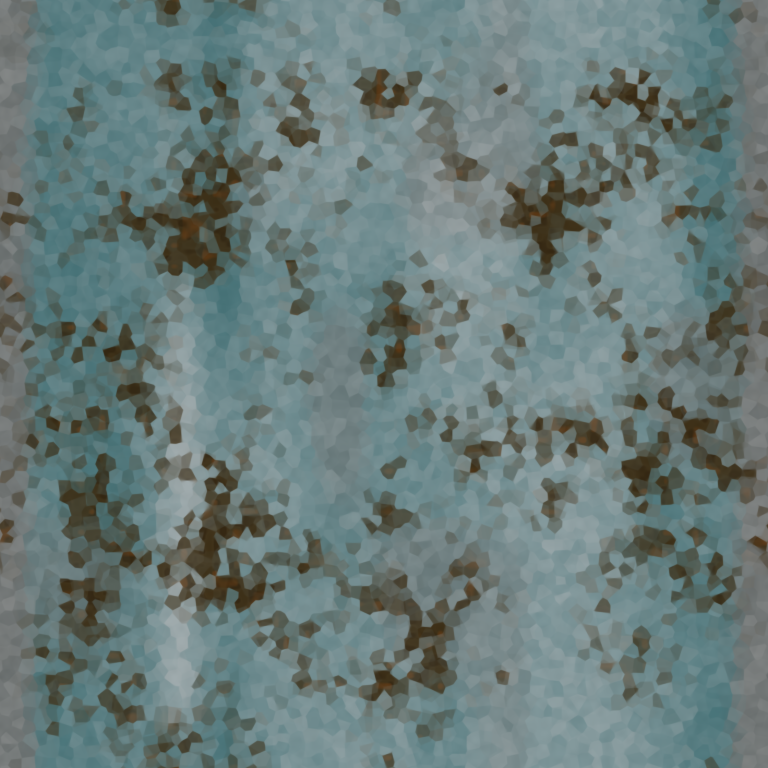
This texture is drawn by a WebGL 1 fragment shader. Its source:

```glsl
precision highp float;
uniform vec2 u_resolution;

const float TAU = 6.2831853;
const vec3 TEAL = vec3(0.27, 0.445, 0.465);
const vec3 PALE = vec3(0.575, 0.635, 0.645);
const vec3 MAUVE = vec3(0.475, 0.47, 0.465);
const vec3 RUST = vec3(0.235, 0.175, 0.075);
const vec3 RUST_DARK = vec3(0.16, 0.10, 0.02);
const vec3 RUST_GLOW = vec3(0.42, 0.22, 0.05);
const float CHIPS = 64.0;         // chips across the canvas
const float FILM_CHIPS = 53.0;    // chips of the translucent second layer
const float FILM_OPACITY = 0.2;
const float CHIP_SHARPNESS = 22.0;
const float JITTER = 0.9;
const float TONE_SPREAD = 0.42;
const float STAIN_START = 0.12;
const float STAIN_FULL = 0.98;
const float STREAK_X = 0.235;
const float STREAK_WIDTH = 0.028;
const float MARGIN_WIDTH = 0.055;

vec3 hash3(vec2 p) {
  vec3 q = fract(p.xyx * vec3(0.1031, 0.1030, 0.0973));
  q += dot(q, q.yxz + 33.33);
  return fract((q.xxy + q.yzz) * q.zyx);
}

// Value noise on the unit square that wraps after "repeats" lattice steps
float noise(vec2 p, vec2 repeats, float seed) {
  vec2 q = p * repeats;
  vec2 i = floor(q);
  vec2 f = q - i;
  f = f * f * (3.0 - 2.0 * f);
  vec2 a = mod(i, repeats) + seed;
  vec2 b = mod(i + 1.0, repeats) + seed;
  return mix(mix(hash3(a).x, hash3(vec2(b.x, a.y)).x, f.x),
             mix(hash3(vec2(a.x, b.y)).x, hash3(b).x, f.x), f.y);
}

// Weathered paint: broad vertical bands, run marks and a mauve margin
vec3 paintColor(vec2 p, float chance) {
  float runs = noise(p, vec2(14.0, 3.0), 7.0) - 0.5;
  float drift = noise(p, vec2(6.0, 5.0), 31.0) - 0.5;
  float band = -cos(TAU * (p.x - 0.14)) - 0.15 * cos(2.0 * TAU * p.x);
  float tone = 0.53 + 0.27 * band + 0.5 * runs + 0.3 * drift;

  float offset = (p.x - STREAK_X) / STREAK_WIDTH;
  float broken = smoothstep(0.35, 0.7, noise(p, vec2(2.0, 7.0), 53.0));
  tone += 0.65 * broken * exp(-offset * offset);
  tone += TONE_SPREAD * (chance - 0.5);

  float side = 0.5 - abs(fract(p.x) - 0.5) + 0.03 * drift;
  float margin = 1.0 - smoothstep(0.25 * MARGIN_WIDTH, MARGIN_WIDTH, side);
  float faded = 0.6 * smoothstep(0.66, 0.85, noise(p, vec2(9.0, 4.0), 71.0));
  vec3 paint = mix(TEAL, PALE, clamp(tone, 0.0, 1.15));
  vec3 mauve = MAUVE + 0.09 * (chance - 0.5);
  return mix(paint, mauve, max(0.85 * margin, faded * (1.0 - 0.5 * tone)));
}

// Rust gathers in clumps, with a random strength in each chip
float stainAmount(vec2 p, float chance) {
  float clump = 0.5 * noise(p, vec2(7.0), 13.0) + 0.5 * noise(p, vec2(18.0), 41.0);
  float level = 2.3 * (clump - 0.5) + 1.15 * (chance - 0.5);
  return 0.95 * smoothstep(STAIN_START, STAIN_FULL, level);
}

// Cellular layer: flat chips blended softly where they meet
vec3 chipLayer(vec2 p, float count, float seed, vec3 rust) {
  vec2 q = p * count;
  vec2 home = floor(q);
  vec3 sum = vec3(0.0);
  float total = 0.0;
  for (int y = -1; y <= 1; y++) {
    for (int x = -1; x <= 1; x++) {
      vec2 cell = home + vec2(float(x), float(y));
      vec2 key = mod(cell, count) + seed;
      vec3 place = hash3(key);
      vec3 chance = hash3(key + 137.0);
      vec2 center = cell + 0.5 + JITTER * (place.xy - 0.5);
      float weight = exp(-CHIP_SHARPNESS * length(q - center));
      vec2 c = center / count;
      vec3 color = mix(paintColor(c, chance.x), rust, stainAmount(c, chance.y));
      sum += weight * color;
      total += weight;
    }
  }
  return sum / total;
}

void main() {
  vec2 p = gl_FragCoord.xy / u_resolution;

  // Fine mottling, strongest inside the rust
  float mottle = noise(p, vec2(110.0), 19.0);
  float glow = noise(p, vec2(75.0), 83.0);
  vec3 rust = mix(RUST, RUST_DARK, 0.7 * smoothstep(0.45, 0.85, mottle));
  rust = mix(rust, RUST_GLOW, 0.6 * smoothstep(0.68, 0.95, glow));

  vec3 color = chipLayer(p, CHIPS, 3.0, rust);
  vec3 film = chipLayer(p, FILM_CHIPS, 211.0, rust);
  color = mix(color, film, FILM_OPACITY);
  color += 0.025 * (mottle - 0.5);
  gl_FragColor = vec4(color, 1.0);
}
```
